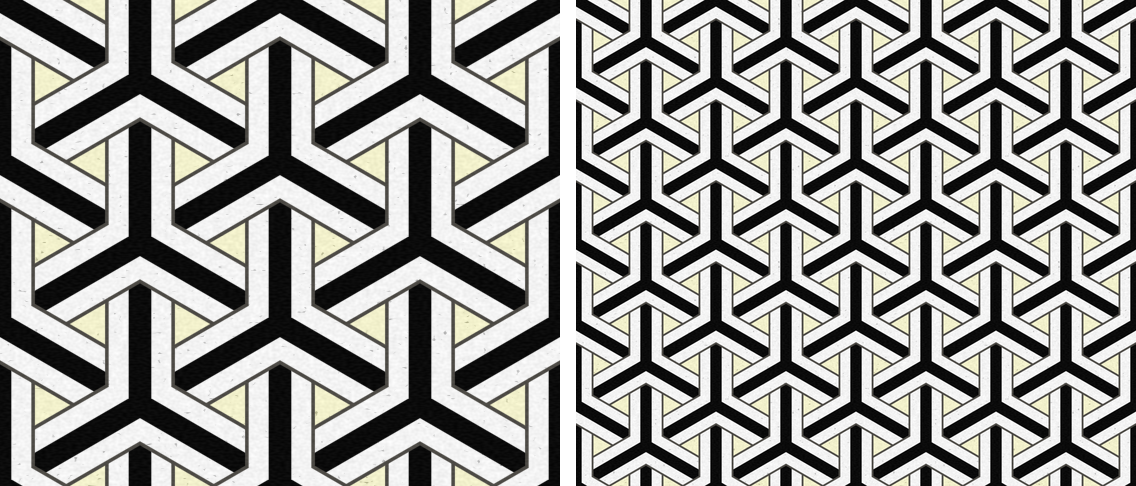
Left: one tile. Right: repeated 2 by 2.
Reproduce this pattern procedurally as a Shadertoy shader.

```glsl
float hash(vec2 cell) {
    uvec2 n = uvec2(cell) * uvec2(1597334677u, 3812015801u);
    uint h = (n.x ^ n.y) * 1597334677u;
    h = (h ^ (h >> 15)) * 2246822519u;
    return float((h ^ (h >> 13)) & 0xffffu) / 65536.0;
}

float cornerSlope(vec2 cell, vec2 offset, vec2 period) {
    float angle = 6.2831853 * hash(mod(cell, period));
    return dot(vec2(cos(angle), sin(angle)), offset);
}

// Gradient noise that wraps after a whole number of cells
float wrappedNoise(vec2 uv, vec2 period) {
    vec2 p = uv * period;
    vec2 i = floor(p), f = p - i;
    vec2 u = f * f * f * (f * (f * 6.0 - 15.0) + 10.0);
    vec2 e = vec2(1.0, 0.0);
    float low = mix(cornerSlope(i, f, period), cornerSlope(i + e, f - e, period), u.x);
    float high = mix(cornerSlope(i + e.yx, f - e.yx, period), cornerSlope(i + 1.0, f - 1.0, period), u.x);
    return mix(low, high, u.y);
}

float rayDistance(vec2 p, vec2 dir) {
    return length(p - dir * max(dot(p, dir), 0.0));
}

// Outlined strap with a dark core, laid over the ground colour
vec3 strap(vec3 ground, float d, float soft) {
    vec3 c = mix(vec3(0.30, 0.29, 0.27), ground, smoothstep(-soft, soft, d - 0.216));
    c = mix(vec3(0.955), c, smoothstep(-soft, soft, d - 0.194));
    return mix(vec3(0.04), c, smoothstep(-soft, soft, d - 0.07));
}

void mainImage(out vec4 fragColor, in vec2 fragCoord) {
    vec2 uv = fragCoord / iResolution.xy;
    float soft = max(2.4 / iResolution.y, 0.004);

    // Nearest point of the triangular lattice: two cells across, three down
    vec2 cell = vec2(sqrt(3.0), 1.0);
    vec2 q = uv * vec2(2.0, 3.0) * cell;
    vec2 a = q - cell * floor(q / cell + 0.5);
    vec2 b = q - cell * (floor(q / cell) + 0.5);
    vec2 p = dot(a, a) < dot(b, b) ? a : b;

    // Three arms leave each point; three neighbouring arms tuck beneath them
    float over = 1.0, under = 1.0;
    for (int k = 0; k < 3; k++) {
        float angle = radians(90.0 + 120.0 * float(k));
        vec2 dir = vec2(cos(angle), sin(angle));
        over = min(over, rayDistance(p, dir));
        under = min(under, rayDistance(p, -dir));
    }
    vec3 color = strap(vec3(0.95, 0.945, 0.80), under, soft);
    color = strap(color, over, soft);

    // Paper grain, with scattered fibre flecks on the light areas
    float grain = 0.6 * wrappedNoise(uv, vec2(150.0, 170.0))
                + 0.4 * wrappedNoise(uv + 0.37, vec2(60.0, 75.0));
    float weave = wrappedNoise(uv, vec2(110.0, 222.0));
    float fleck = smoothstep(0.30, 0.58, wrappedNoise(uv + 0.61, vec2(100.0, 140.0)))
                * smoothstep(-0.05, 0.35, wrappedNoise(uv, vec2(34.0, 30.0)));
    float light = smoothstep(0.3, 0.9, color.g);
    color += mix(0.04 * weave, 0.075 * grain, light);
    color -= 0.24 * fleck * light;

    fragColor = vec4(clamp(color, 0.0, 1.0), 1.0);
}
```
